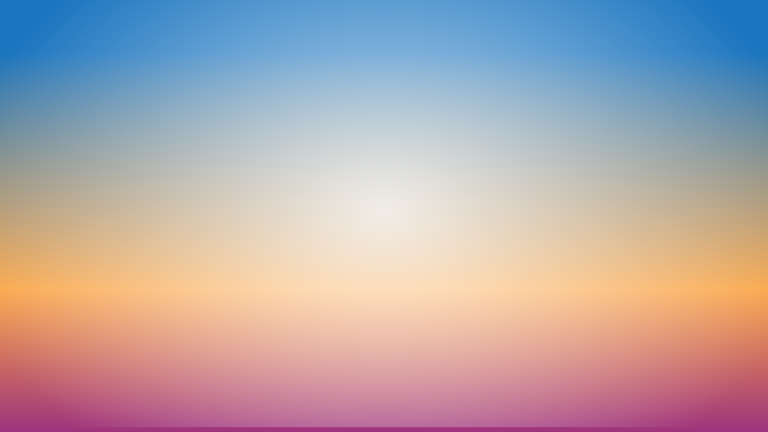
Reproduce this background procedurally as a WebGL 1 fragment shader.

```glsl
precision highp float;

uniform vec2 u_resolution;

// Vertical sky: magenta ground haze, orange horizon, blue above
vec3 skyGradient(float height) {
  vec3 magenta = vec3(0.62, 0.20, 0.49);
  vec3 orange = vec3(0.98, 0.65, 0.28);
  vec3 blue = vec3(0.11, 0.46, 0.75);
  vec3 lower = mix(magenta, orange, clamp(height / 0.33, 0.0, 1.0));
  return mix(lower, blue, clamp((height - 0.33) / 0.55, 0.0, 1.0));
}

// Elliptical glow that fades linearly from its centre
float glowAmount(vec2 uv) {
  float reach = length((uv - vec2(0.5, 0.513)) / vec2(0.56, 0.735));
  return 0.83 * max(1.0 - reach, 0.0);
}

void main() {
  vec2 uv = gl_FragCoord.xy / u_resolution;
  vec3 color = skyGradient(uv.y);

  // The glow stops at a thin band along the bottom edge
  float edge = 0.5 / u_resolution.y;
  float aboveBand = smoothstep(0.011 - edge, 0.011 + edge, uv.y);
  color = mix(color, vec3(1.0), glowAmount(uv) * aboveBand);

  gl_FragColor = vec4(color, 1.0);
}
```
